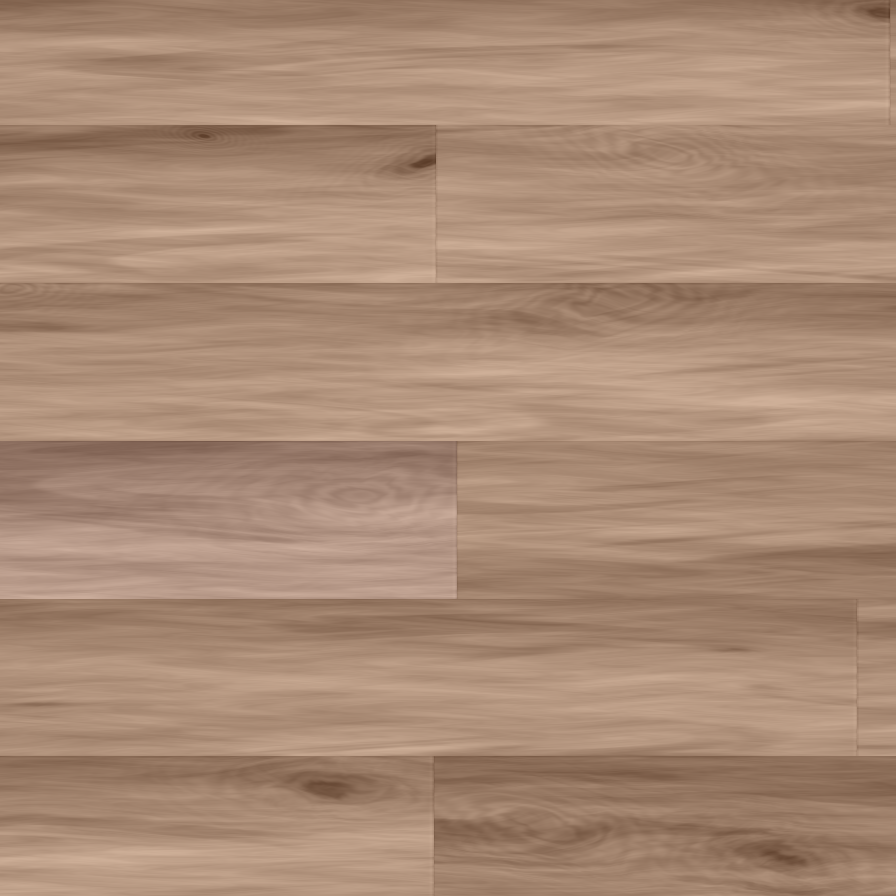
Write a Shadertoy shader that draws this texture.

```glsl
// Position of each row's butt joint, rows counted upward
float jointOf(float row) {
    float joints[6] = float[6](0.484, 0.957, 0.51, 1.2, 0.487, 0.993);
    return joints[int(clamp(row, 0.0, 5.0))];
}

// Row, and side of that row's joint
vec2 plankOf(vec2 p) {
    float row = floor((p.y - 0.156) / 0.176) + 1.0;
    return vec2(row, step(jointOf(row), p.x));
}

// Layered, warped sines, roughly -1 to 1
float waves(vec2 p, float seed) {
    float sum = 0.0, amp = 0.8;
    for (int i = 0; i < 4; i++) {
        p += 0.7 * sin(p.yx * 1.3 + seed + vec2(0.0, 2.1));
        sum += amp * sin(p.x + seed) * sin(p.y + seed * 1.7);
        p = mat2(0.8, 0.6, -0.6, 0.8) * p * 1.9;
        amp *= 0.65;
    }
    return sum;
}

// Knots and pale growth eyes: x, y, size, darkness
const vec4 spots[10] = vec4[10](
    vec4(0.37, 0.12, 0.055, 0.45), vec4(0.87, 0.045, 0.055, 0.60),
    vec4(0.475, 0.818, 0.032, 0.65), vec4(0.228, 0.848, 0.015, 0.40),
    vec4(0.985, 0.985, 0.034, 0.60), vec4(0.69, 0.665, 0.065, 0.0),
    vec4(0.75, 0.825, 0.050, 0.0), vec4(0.40, 0.445, 0.065, 0.0),
    vec4(0.01, 0.677, 0.030, 0.05), vec4(0.60, 0.08, 0.065, 0.05));

void mainImage(out vec4 fragColor, in vec2 fragCoord) {
    vec2 uv = fragCoord / iResolution.xy;
    float pixel = 1.0 / iResolution.y;
    vec2 plank = plankOf(uv);
    float row = plank.x, side = plank.y;
    float seed = row * 4.7 + side * 11.3 + 1.0;
    float v = fract((uv.y - 0.156) / 0.176);

    // Knots bend the grain and add rings
    vec2 grainPos = uv;
    float rings = 0.0, cores = 0.0;
    float wobble = waves(uv * vec2(13.0, 40.0), seed);
    float rough = waves(uv * vec2(45.0, 110.0), seed + 5.0);
    for (int i = 0; i < 10; i++) {
        vec4 spot = spots[i];
        if (plankOf(spot.xy) != plank) continue;
        vec2 q = uv - spot.xy;
        q.y += 0.25 * q.x * sin(float(i) * 2.3);
        float d = length(q * vec2(0.8, 2.5)) / spot.z + 0.22 * wobble;
        grainPos.y -= 0.55 * q.y * exp(-d * d * 0.3);
        rings += sin(d * 14.0 + 1.3 * wobble) * exp(-d * 0.7) * smoothstep(0.0, 0.4, d);
        float ragged = d + 0.22 * rough;
        cores += spot.w * exp(-ragged * ragged * 5.0);
        cores += 0.35 * spot.w * exp(-d * d * 0.5) * (1.0 + 0.7 * rough);
    }

    // Broad bands, grain and fine fibres
    float band = waves(grainPos * vec2(1.8, 19.0), seed);
    float grain = waves(grainPos * vec2(5.0, 90.0), seed + 3.0);
    float fibre = waves(grainPos * vec2(15.0, 190.0), seed + 7.0);
    float tone = 0.90 + 0.13 * band + 0.12 * grain + 0.10 * fibre;
    tone += 0.12 * rings - cores;

    // Dark heartwood along the upper part of each plank
    float heart = smoothstep(0.5, 0.88, v + 0.11 * band + 0.04 * grain);
    tone -= heart * (row == 5.0 ? 0.55 : mix(0.38, 0.20, side));
    if (row == 2.0) tone -= side * 0.28 * (1.0 - smoothstep(0.08, 0.38, v + 0.07 * band));
    if (row == 0.0) tone -= 0.22 * side;

    // Dark streaks that come and go within the grain
    float streak = waves(grainPos * vec2(3.5, 48.0), seed + 13.0);
    tone -= 0.22 * smoothstep(0.35, 1.0, streak);

    // Short dark cracks
    for (int i = 0; i < 2; i++) {
        vec2 q = uv - (i == 0 ? vec2(0.82, 0.274) : vec2(0.045, 0.214));
        q = vec2(q.x * 32.0, (q.y + 0.0008 * rough) * 380.0);
        tone -= 0.35 * exp(-dot(q, q));
    }

    // Faint seams, with a pale bevel beside each butt joint
    float lineY = min(v, 1.0 - v) * 0.176;
    float offset = uv.x - jointOf(row);
    float fade = 0.6 + 0.4 * sin(uv.x * 9.0 + floor(uv.y / 0.176 + 0.6) * 2.0);
    tone -= 0.14 * fade * (1.0 - smoothstep(0.0004, 0.0014 + pixel, lineY));
    tone -= 0.13 * (1.0 - smoothstep(0.0004, 0.001 + pixel, abs(offset)));
    tone += 0.05 * (1.0 - smoothstep(0.0, 0.002 + pixel, abs(offset + 0.003)));

    // Soft shading toward the right and the corners
    vec2 away = uv - vec2(0.42, 0.5);
    tone -= 0.26 * dot(away, away);

    vec3 darkWood = vec3(0.45, 0.33, 0.25), paleWood = vec3(0.76, 0.64, 0.55);
    vec3 color = mix(darkWood, paleWood, clamp(tone, -0.5, 1.15));
    if (row == 2.0) color += (1.0 - side) * vec3(-0.015, -0.012, 0.012);
    fragColor = vec4(color, 1.0);
}
```
